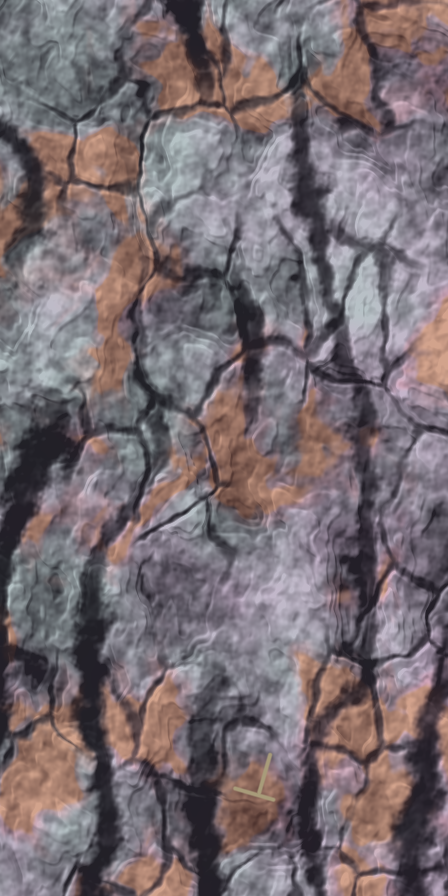
Reproduce this texture procedurally as a Shadertoy shader.

```glsl
// Weathered pine bark: a height field of terraced flakes, small plates and
// long upright fissures, lit from the upper left. Grey lichen tones drift
// from green to violet, with scattered patches of bare orange bark.

vec2 hash2(vec2 p) {
    vec3 q = fract(p.xyx * vec3(0.1031, 0.1030, 0.0973));
    q += dot(q, q.yzx + 33.33);
    return fract((q.xx + q.yz) * q.zy);
}

float noise(vec2 p) {
    vec2 cell = floor(p), f = fract(p);
    f = f * f * (3.0 - 2.0 * f);
    float low = mix(hash2(cell).x, hash2(cell + vec2(1, 0)).x, f.x);
    float high = mix(hash2(cell + vec2(0, 1)).x, hash2(cell + vec2(1, 1)).x, f.x);
    return mix(low, high, f.y);
}

float fbm(vec2 p, int octaves) {
    float sum = 0.0, total = 0.0, amp = 0.5;
    for (int i = 0; i < octaves; i++) {
        sum += amp * noise(p);
        total += amp;
        amp *= 0.5;
        p = mat2(1.6, 1.2, -1.2, 1.6) * p + 7.3;
    }
    return sum / total;
}

// Gap between the two nearest cell centres: zero along plate borders
float plateEdge(vec2 p) {
    vec2 cell = floor(p);
    float nearest = 9.0, second = 9.0;
    for (int j = -1; j <= 1; j++)
    for (int i = -1; i <= 1; i++) {
        vec2 c = cell + vec2(i, j);
        float d = length(c + hash2(c) - p);
        second = min(second, max(nearest, d));
        nearest = min(nearest, d);
    }
    return second - nearest;
}

vec2 warp(vec2 p) {
    return p + 0.14 * (vec2(fbm(p * 5.0, 4), fbm(p * 5.0 + 17.0, 4)) - 0.5);
}

// Returns height, fissure depth and groove depth
vec3 bark(vec2 p) {
    vec2 w = warp(p);
    float grain = fbm(p * vec2(30.0, 26.0), 3);

    // Thin flakes stacked like contour steps
    float level = 8.0 * fbm(w * vec2(9.0, 6.0), 4);
    float flakes = (floor(level) + smoothstep(0.6, 1.0, fract(level))) / 8.0;

    // Long fissures that wander and fade along their length
    float s = w.x * 4.0 + 0.9 * noise(vec2(w.x * 1.3, w.y * 2.2));
    float d = abs(fract(s) - 0.5) / 4.0 + 0.03 * (grain - 0.5);
    float open = smoothstep(0.25, 0.7, noise(vec2(floor(s) * 7.3, p.y * 2.6)));
    float fissure = open * (1.0 - smoothstep(0.008, 0.018 + 0.03 * open, d));

    // Short cracks between plates
    float patchy = smoothstep(0.35, 0.65, noise(p * 5.0 + 31.0));
    float edge = plateEdge(w * vec2(6.0, 4.2)) + 0.12 * (grain - 0.5);
    float groove = patchy * (1.0 - smoothstep(0.01, 0.13, edge));

    float height = flakes + 0.38 * grain - 0.5 * fissure - 0.22 * groove;
    return vec3(height, fissure, groove);
}

float segment(vec2 p, vec2 a, vec2 b) {
    vec2 ab = b - a;
    return length(p - a - ab * clamp(dot(p - a, ab) / dot(ab, ab), 0.0, 1.0));
}

void mainImage(out vec4 fragColor, in vec2 fragCoord) {
    vec2 uv = fragCoord / iResolution.x;
    vec2 p = uv + 3.0;
    vec3 b = bark(p);
    float lit = b.x - bark(p + vec2(-0.004, 0.006)).x;

    // Brightness from relief, light and fine speckle
    float tone = 0.60 + 0.9 * (b.x - 0.63) + 1.5 * lit;
    tone += 0.45 * (fbm(p * 48.0 + 5.0, 2) - 0.5);
    tone += 0.35 * (fbm(p * 3.5 + 60.0, 3) - 0.5);
    tone *= (1.0 - 0.72 * b.y) * (1.0 - 0.45 * b.z);
    tone = clamp(tone, 0.04, 1.05);
    vec3 color = mix(vec3(0.11, 0.10, 0.13), vec3(0.71, 0.71, 0.75), tone);

    // Green lichen towards the upper left, violet towards the lower right
    float violet = 0.3 + 0.6 * uv.x - 0.15 * uv.y + 1.6 * (fbm(p * 6.0 + 90.0, 4) - 0.5);
    color *= mix(vec3(0.96, 1.03, 0.99), vec3(1.05, 0.95, 1.02), clamp(violet, 0.0, 1.0));

    // Bare orange bark with a pinkish rim
    float bare = fbm(warp(p) * vec2(6.5, 5.0) + 40.0, 4);
    float cover = (1.0 - b.y) * (1.0 - 0.6 * b.z);
    color *= mix(vec3(1), vec3(1.10, 0.96, 0.95), cover * smoothstep(0.53, 0.63, bare));
    vec3 orange = mix(vec3(0.30, 0.19, 0.17), vec3(0.80, 0.61, 0.51), tone);
    color = mix(color, orange, 0.9 * cover * smoothstep(0.62, 0.67, bare));

    // Forked dry twig
    float twig = min(segment(uv, vec2(0.525, 0.24), vec2(0.61, 0.215)),
                     segment(uv, vec2(0.577, 0.225), vec2(0.603, 0.315)));
    color = mix(color, vec3(0.66, 0.61, 0.48), 1.0 - smoothstep(0.002, 0.007, twig));

    fragColor = vec4(color, 1.0);
}
```
